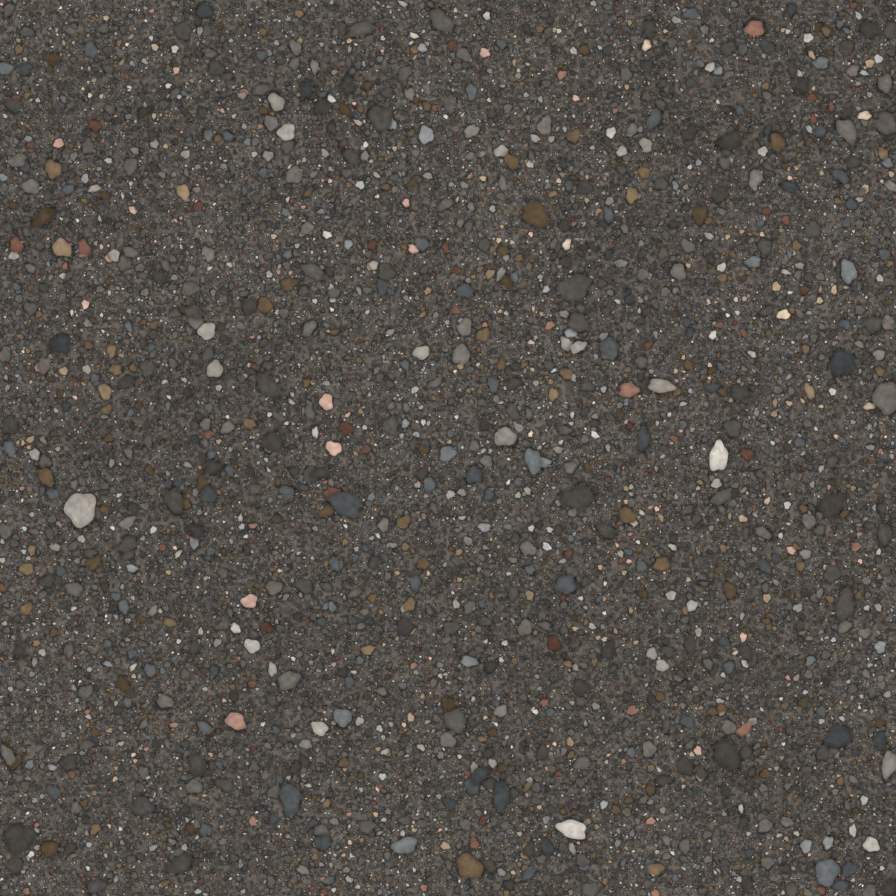
Give the GLSL for this texture, as a three.js fragment shader.

```glsl
#define BINDER vec3(0.335, 0.315, 0.293)
#define WARM_GREY vec3(1.0, 0.955, 0.895)
#define COOL_GREY vec3(0.93, 0.965, 0.98)
#define OCHRE vec3(1.16, 0.97, 0.74)
#define RUST vec3(1.22, 0.87, 0.74)
#define DARK_TONE 0.26
#define MID_TONE 0.45
#define PALE_BOOST 0.36
#define EDGE 0.0010
#define CREVICE 0.24
#define MOTTLE 0.26
#define PATCHINESS 0.16

varying vec2 vUv;

float rand(vec2 p) {
  return fract(sin(dot(p, vec2(127.1, 311.7))) * 43758.5453);
}

float valueNoise(vec2 p) {
  vec2 cell = floor(p);
  vec2 f = fract(p);
  f = f * f * (3.0 - 2.0 * f);
  float low = mix(rand(cell), rand(cell + vec2(1.0, 0.0)), f.x);
  float high = mix(rand(cell + vec2(0.0, 1.0)), rand(cell + vec2(1.0)), f.x);
  return mix(low, high, f.y);
}

// Mostly dull greys, a few pale, blue, ochre and rusty stones
vec3 stoneColour(float tone, float kind) {
  float value = mix(DARK_TONE, MID_TONE, tone) + PALE_BOOST * pow(tone, 8.0);
  vec3 tint = WARM_GREY;
  if (kind < 0.05) tint = RUST;
  else if (kind < 0.17) tint = OCHRE;
  else if (kind < 0.40) tint = COOL_GREY;
  // Pale stones lose most of their tint
  return value * mix(tint, vec3(1.0, 0.98, 0.94), 0.6 * pow(tone, 6.0));
}

// Signed distance to a lumpy, slightly angular ellipse
float stoneDistance(vec2 p, float radius, float aspect, float angle, float phase) {
  float c = cos(angle);
  float s = sin(angle);
  vec2 q = vec2(c * p.x + s * p.y, (c * p.y - s * p.x) / aspect);
  float around = atan(q.y, q.x + 0.00001);
  float lumps = 0.09 * sin(3.0 * around + phase) + 0.06 * sin(5.0 * around - 2.0 * phase);
  return (length(q) - radius * (1.0 + lumps)) * aspect;
}

// Lays one size class of stones over the ground on a jittered grid
vec3 scatterStones(vec3 ground, vec2 uv, float cells, float density, float mottle) {
  vec2 p = uv * cells;
  vec2 home = floor(p);
  float soft = EDGE * cells;
  for (int y = -1; y <= 1; y++) {
    for (int x = -1; x <= 1; x++) {
      vec2 cell = home + vec2(float(x), float(y));
      vec2 id = cell + cells * 1.37;
      if (rand(id) < density) {
        vec2 jitter = vec2(rand(id + 11.3), rand(id + 23.7)) - 0.5;
        float sizePick = rand(id + 37.1);
        float radius = mix(0.22, 0.47, sizePick * sizePick);
        float aspect = mix(0.5, 0.92, rand(id + 41.9));
        float angle = 6.2832 * rand(id + 53.3);
        float phase = 6.2832 * rand(id + 67.7);
        vec2 local = p - cell - 0.5 - 0.7 * jitter;
        float d = stoneDistance(local, radius, aspect, angle, phase);

        // Dark crevice just outside, then the stone with a worn rim
        ground *= 1.0 - CREVICE * (1.0 - smoothstep(0.0, 0.10 + soft, d));
        vec3 stone = stoneColour(rand(id + 71.1), rand(id + 83.9));
        stone *= 1.0 + MOTTLE * (mottle - 0.5);
        stone *= 1.0 - 0.12 * smoothstep(-0.12, 0.0, d);
        ground = mix(ground, stone, 1.0 - smoothstep(-soft, soft, d));
      }
    }
  }
  return ground;
}

void main() {
  float patches = valueNoise(vUv * 7.0) * 0.6 + valueNoise(vUv * 19.0 + 5.0) * 0.4;
  float grit = valueNoise(vUv * 310.0);
  float mottle = 0.6 * valueNoise(vUv * 190.0 + 9.0) + 0.4 * grit;

  // Sandy binder
  vec3 colour = BINDER * (0.70 + 0.45 * grit + 0.20 * valueNoise(vUv * 90.0));

  // Stones from sand up to pebbles; binder smears thin out the finest
  float bare = 0.25 * (patches - 0.5);
  colour = scatterStones(colour, vUv, 235.0, 0.60 - bare, mottle);
  colour = scatterStones(colour, vUv, 137.0, 0.52 - bare, mottle);
  colour = scatterStones(colour, vUv, 79.0, 0.42, mottle);
  colour = scatterStones(colour, vUv, 45.0, 0.32, mottle);
  colour = scatterStones(colour, vUv, 24.0, 0.20, mottle);

  // Broad uneven wear
  colour *= 1.05 + PATCHINESS * (0.5 - patches);
  gl_FragColor = vec4(colour, 1.0);
}
```
